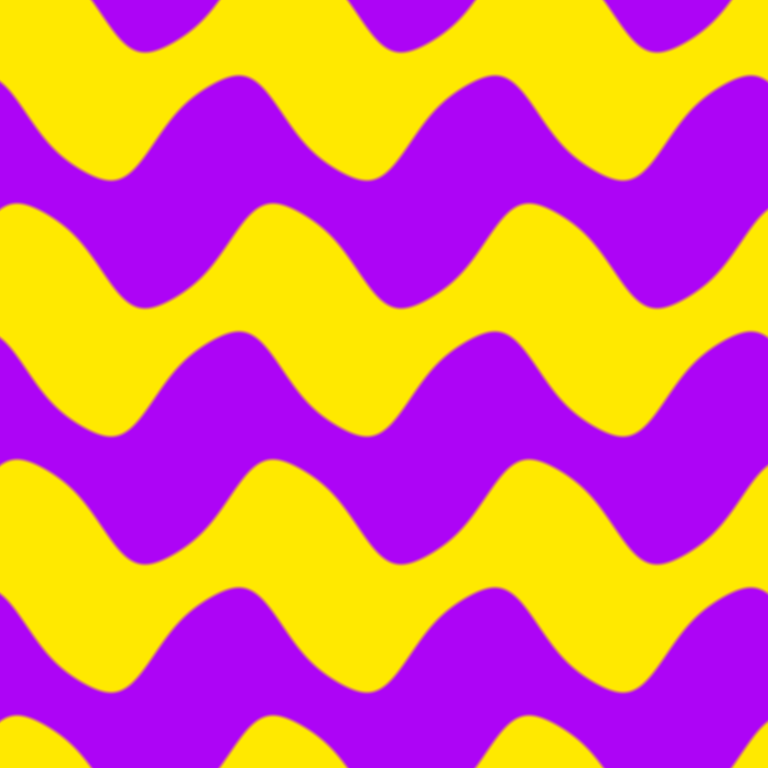
Write a Shadertoy shader that draws this pattern.

```glsl
const float TAU = 6.2831853;
const float REPEATS = 3.0;        // whole repeats across and down
const float AMPLITUDE = 0.205;    // wave height, in cells
const float PHASE = 0.087;        // crest offset, in cells
const float SKEW = 0.132;         // lean of the crests, in radians
const float EDGE_SOFTNESS = 0.0035; // half width of the blend, in canvas units
const vec3 YELLOW = vec3(1.0, 0.915, 0.0);
const vec3 PURPLE = vec3(0.68, 0.015, 0.965);

// Height of the leaning wave in x, its slope in y
vec2 leaningWave(float x) {
    float angle = TAU * (x - PHASE);
    float bent = angle + SKEW * cos(2.0 * angle);
    float bentRate = TAU * (1.0 - 2.0 * SKEW * sin(2.0 * angle));
    return AMPLITUDE * vec2(cos(bent), -sin(bent) * bentRate);
}

// Approximate signed distance to the wave, positive above it
float distanceAbove(float y, vec2 wave) {
    return (y - wave.x) / sqrt(1.0 + wave.y * wave.y);
}

void mainImage(out vec4 fragColor, in vec2 fragCoord) {
    vec2 cell = REPEATS * fragCoord / iResolution.xy;

    // Wrap vertically so that one whole purple band lies inside the cell
    float y = fract(cell.y + 0.25) - 0.25;

    // The upper edge mirrors the lower one, half a cell higher
    float aboveLower = distanceAbove(y, leaningWave(cell.x));
    float aboveUpper = distanceAbove(y - 0.5, leaningWave(-cell.x));
    float insideBand = min(aboveLower, -aboveUpper);

    // Keep the blend at least about one pixel wide
    float pixel = 1.0 / min(iResolution.x, iResolution.y);
    float blend = REPEATS * max(EDGE_SOFTNESS, 0.75 * pixel);
    float coverage = smoothstep(-blend, blend, insideBand);

    fragColor = vec4(mix(YELLOW, PURPLE, coverage), 1.0);
}
```
